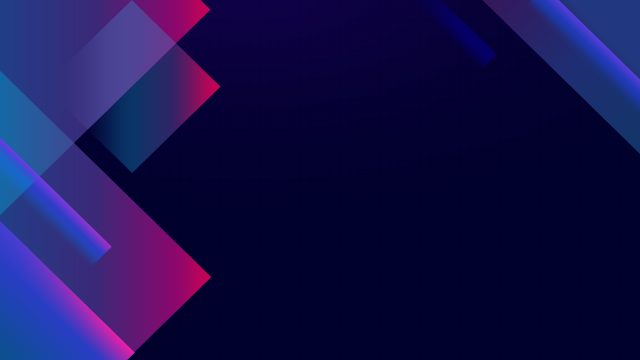
This background is drawn by a Shadertoy shader. Its source:

```glsl
// Overlapping translucent diamonds and glowing diagonal bars on deep navy.
// Every shape is a band in two diagonal axes, filled by a smooth colour ramp;
// masks are multiplied to tint the areas where the panels overlap.

const float ASPECT = 16.0 / 9.0;
const float SLOPE = 0.977;      // rise of the diagonals

const vec3 NAVY = vec3(0.004, 0.004, 0.175);
const vec3 INDIGO = vec3(0.13, 0.24, 0.53);
const vec3 PURPLE = vec3(0.23, 0.16, 0.47);
const vec3 MAGENTA = vec3(0.53, 0.03, 0.43);
const vec3 CRIMSON = vec3(0.77, 0.01, 0.34);
const vec3 VIOLET = vec3(0.42, 0.24, 0.90);
const vec3 PINK = vec3(0.93, 0.12, 0.65);
const vec3 BLUE = vec3(0.13, 0.24, 0.75);
const vec3 TEAL = vec3(0.05, 0.31, 0.57);

// 1 where value lies below the limit, with an edge of width aa
float below(float value, float limit, float aa) {
    return clamp((limit - value) / aa + 0.5, 0.0, 1.0);
}

float band(float value, float low, float high, float aa) {
    return below(value, high, aa) * below(-value, -low, aa);
}

// Three colours with the middle one at position m
vec3 ramp(vec3 c0, vec3 c1, vec3 c2, float m, float t) {
    vec3 c = mix(c0, c1, clamp(t / m, 0.0, 1.0));
    return mix(c, c2, clamp((t - m) / (1.0 - m), 0.0, 1.0));
}

// Indigo to crimson, t running from the left border to the right corner
vec3 panelColor(float t) {
    vec3 c = ramp(INDIGO, PURPLE, MAGENTA, 0.55, t / 0.82);
    return mix(c, CRIMSON, smoothstep(0.8, 1.0, t));
}

// Bar lit along one edge: t is 0 at that edge and 1 where it fades out
vec4 litBar(vec3 edge, vec3 core, vec3 tail, float t) {
    return vec4(ramp(edge, core, tail, 0.38, t), 1.0 - smoothstep(0.45, 1.0, t));
}

vec3 backdrop(vec2 q) {
    vec2 d = (q - vec2(0.68, -0.05)) / vec2(0.75, 0.34);
    vec3 c = NAVY + vec3(0.055, 0.0, 0.10) * exp(-dot(d, d));
    vec2 cell = abs(fract(q * 36.0) - 0.5);
    return c - 0.006 * smoothstep(0.35, 0.5, max(cell.x, cell.y));
}

void mainImage(out vec4 fragColor, in vec2 fragCoord) {
    vec2 uv = fragCoord / iResolution.xy;
    vec2 q = vec2(uv.x * ASPECT, 1.0 - uv.y);   // depth measured from the top
    float across = q.x - q.y / SLOPE;
    float along = q.x + q.y / SLOPE;
    float aa = 1.5 / iResolution.y;
    vec3 col = backdrop(q);

    // Faint bar at the top
    float t = (1.225 - across) / 0.097;
    float mask = band(across, 1.128, 1.225, aa) * below(along, 1.535, aa);
    mask *= 1.0 - smoothstep(0.3, 1.0, t);
    col = mix(col, vec3(0.02, 0.0, 0.43), mask * smoothstep(1.05, 1.4, along) * 0.85);

    // Right panel and its bar
    mask = below(-across, -1.340, aa);
    vec3 fill = ramp(vec3(0.21, 0.09, 0.36), vec3(0.12, 0.18, 0.45),
                     vec3(0.07, 0.21, 0.41), 0.5, (along - 1.35) / 0.85);
    fill = mix(fill, vec3(0.13, 0.22, 0.50), smoothstep(1.5, 1.6, across));
    col = mix(col, fill, mask);
    t = (1.552 - across) / 0.115;
    vec4 bar = litBar(mix(VIOLET, BLUE, 0.25), BLUE * 0.95, vec3(0.10, 0.20, 0.52), t);
    mask = band(across, 1.437, 1.552, aa) * below(-along, -1.475, aa);
    col = mix(col, bar.rgb, mask * bar.a);

    // Small diamond, fading to the left
    float diamond = band(along, 0.366, 0.859, aa) * band(across, -0.125, 0.366, aa);
    fill = ramp(vec3(0.02, 0.10, 0.31), vec3(0.04, 0.21, 0.41),
                vec3(0.22, 0.13, 0.40), 0.5, (q.x - 0.24) / 0.26);
    fill = mix(fill, CRIMSON, smoothstep(0.47, 0.61, q.x));
    col = mix(col, fill, diamond * smoothstep(0.21, 0.35, q.x));

    // Large upper and lower panels
    float upper = below(across, 0.557, aa) * below(along, 0.612, aa);
    float lower = below(across, -0.201, aa) * below(along, 1.375, aa);
    fill = panelColor(q.x / 0.586);
    col = mix(col, fill, max(upper, lower));

    // Tints where panels overlap
    vec3 haze = ramp(vec3(0.25, 0.27, 0.58), vec3(0.31, 0.27, 0.59),
                     vec3(0.45, 0.21, 0.56), 0.6, (q.x - 0.18) / 0.32);
    col = mix(col, haze, upper * diamond * smoothstep(0.15, 0.34, q.x));
    vec3 wash = mix(vec3(0.08, 0.41, 0.65), vec3(0.24, 0.29, 0.58),
                    clamp(q.x / 0.2, 0.0, 1.0));
    col = mix(col, wash, upper * lower);

    // Short glowing bar, cooler inside the overlap
    t = (-0.391 - across) / 0.125;
    vec3 edge = mix(VIOLET, PINK, smoothstep(0.05, 0.45, q.x) * 0.7);
    bar = litBar(edge, mix(BLUE, VIOLET, 0.15), vec3(0.07, 0.34, 0.64), t);
    bar.rgb = mix(bar.rgb, vec3(0.05, 0.50, 0.80), upper * 0.6 * smoothstep(0.0, 0.4, t));
    mask = band(across, -0.516, -0.391, aa) * below(along, 1.012, aa);
    col = mix(col, bar.rgb, mask * bar.a);

    // Bottom left panel with a bright upper edge
    t = (-0.628 - across) / 0.36;
    edge = mix(mix(BLUE, VIOLET, 0.5), PINK, smoothstep(0.0, 0.36, q.x));
    fill = ramp(edge, mix(BLUE, VIOLET, 0.1), TEAL, 0.32, t);
    col = mix(col, fill, below(across, -0.628, aa) * below(along, 1.377, aa));

    fragColor = vec4(col, 1.0);
}
```
